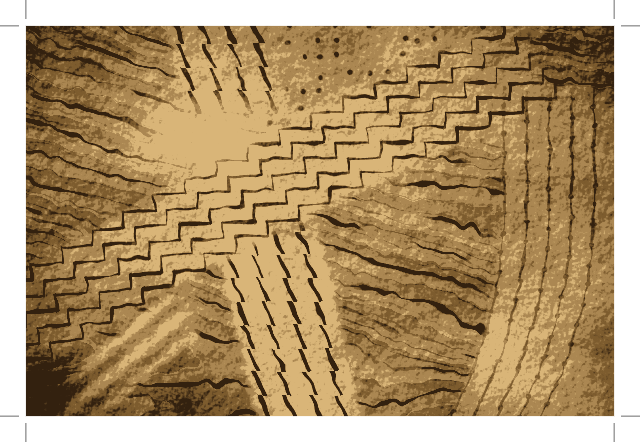
A WebGL 2 fragment shader for this texture:

```glsl
#version 300 es
precision highp float;
uniform vec2 u_resolution;
out vec4 fragColor;

const float ASPECT = 1.4463;
const vec2 FRAME_MIN = vec2(0.0584), FRAME_MAX = vec2(1.388, 0.9416);
const vec3 DARK = vec3(0.20, 0.13, 0.06), SHADE = vec3(0.49, 0.36, 0.18);
const vec3 EARTH = vec3(0.67, 0.53, 0.32), SAND = vec3(0.85, 0.71, 0.47);
const vec2 TREAD_START = vec2(0.058, 0.275), TREAD_DIR = vec2(0.8916, 0.4528);
const float TREAD_PITCH = 0.08, TREAD_ROW = 0.043, TREAD_STEP = 0.03;
const float RUT_GAP = 0.0584, ARC_GAP = 0.051, FURROW_GAP = 0.07;

float hash(vec2 p) {
    vec3 q = fract(p.xyx * 0.1031);
    q += dot(q, q.yzx + 33.33);
    return fract((q.x + q.y) * q.z);
}
float noise(vec2 p) {
    vec2 i = floor(p), f = fract(p);
    f = f * f * (3.0 - 2.0 * f);
    return mix(mix(hash(i), hash(i + vec2(1, 0)), f.x),
               mix(hash(i + vec2(0, 1)), hash(i + 1.0), f.x), f.y);
}
float fbm(vec2 p) {
    float sum = 0.0, amp = 0.5;
    for (int i = 0; i < 4; i++) {
        sum += amp * noise(p);
        p = mat2(1.6, 1.2, -1.2, 1.6) * p + 7.3;
        amp *= 0.55;
    }
    return sum;
}
float band(float x, float lo, float hi, float soft) {
    return smoothstep(lo - soft, lo + soft, x) * (1.0 - smoothstep(hi - soft, hi + soft, x));
}
float stroke(float d, float w) { return 1.0 - smoothstep(w - 0.0015, w + 0.0015, d); }
float blob(vec2 p, vec2 center, vec2 radius) {
    vec2 q = (p - center) / radius;
    return exp(-dot(q, q));
}

// Staggered rows of stepped edges; x runs along the track
float treadEdges(vec2 q, float wear) {
    float ink = 0.0, w = 0.001 + 0.0035 * wear;
    for (float row = -2.0; row < 2.5; row++) {
        float y = q.y - row * TREAD_ROW;
        float f = fract((q.x - 0.45 * q.y) / TREAD_PITCH + 0.37 * row);
        float run = abs(y - (0.5 - f) * TREAD_STEP);
        float rise = max(min(f, 1.0 - f) * TREAD_PITCH, abs(y) - 0.5 * TREAD_STEP);
        ink = max(ink, stroke(min(run, rise), w));
    }
    return ink;
}

float soilTone(vec2 p) {
    float wear = noise(p * 24.0 + 3.0);
    vec2 wob = 0.007 * (vec2(noise(p * 45.0), noise(p * 45.0 + 19.0)) - 0.5), w = p + wob;

    // Track coordinates and coverage
    vec2 q = w - TREAD_START;
    q = vec2(dot(q, TREAD_DIR), dot(q, vec2(-TREAD_DIR.y, TREAD_DIR.x)));
    q.y -= 0.026 * sin(2.22 * q.x);
    float tread = band(q.y, -0.105, 0.1, 0.016) * (1.0 - smoothstep(1.2, 1.38, q.x));
    float rutX = w.x - 0.399 - 0.23 * (FRAME_MAX.y - w.y);
    float rut = band(rutX, -0.025, 0.215, 0.012) * (1.0 - tread);
    float rutLow = rut * (1.0 - smoothstep(0.44, 0.53, p.y));
    float rutHigh = rut * smoothstep(0.72, 0.8, p.y);
    float bend = max(0.0, 0.53 - w.y) / 0.47;
    float arcX = w.x + 0.118 * bend * bend - 1.139;
    float arc = smoothstep(-0.012, 0.004, arcX) * (1.0 - smoothstep(0.74, 0.82, p.y));
    vec2 s = mat2(0.77, -0.64, 0.64, 0.77) * (p - vec2(0.28, 0.17));
    float side = band(s.y, -0.05, 0.065, 0.02) * band(s.x, -0.25, 0.19, 0.03) * (1.0 - tread);
    float bare = (1.0 - tread) * (1.0 - arc) * (1.0 - rutLow - rutHigh) * (1.0 - side);

    // Broad light, lit grain and darkened corners
    float glow = blob(p, vec2(0.46, 0.69), vec2(0.17, 0.13));
    float tone = 0.47 + 0.32 * (fbm(p * 9.0) - 0.48) + 0.24 * glow;
    tone += 0.11 * blob(p, vec2(0.68, 0.6), vec2(0.41));
    tone += 0.55 * (fbm(p * 52.0) - fbm(p * 52.0 + vec2(0.16, -0.2)));
    tone += 0.12 * (noise(p * 210.0) - 0.5);
    vec2 e = (2.0 * p - FRAME_MIN - FRAME_MAX) / (FRAME_MAX - FRAME_MIN);
    tone -= 0.17 * smoothstep(0.65, 1.75, dot(e, e)) + 0.06 * smoothstep(0.85, 1.0, abs(e.x));
    tone -= 0.2 * blob(p, FRAME_MIN, vec2(0.21)) + 0.1 * blob(p, vec2(0.42, 0.14), vec2(0.13));

    // Furrows fanning across bare ground
    float slope = mix(-0.12, 0.32, smoothstep(0.06, 0.22, p.y));
    slope = mix(slope, 0.17, smoothstep(0.42, 0.6, p.y) * step(0.6, p.x));
    float h = p.y + slope * (p.x - 0.93) + 0.035 * (noise(p * 9.0) - 0.5) + 2.0 * wob.y;
    float f = fract(h / FURROW_GAP) - 0.5;
    float upper = band(p.x, 0.58, 1.2, 0.05) * smoothstep(0.64, 0.74, p.y);
    float plain = bare * (1.0 - glow) * (1.0 - upper);
    float cut = smoothstep(0.25, 0.55, noise(p * vec2(8.0, 15.0) + 40.0));
    float rill = abs(fract(h / FURROW_GAP * 2.3) - 0.5) * FURROW_GAP / 2.3;
    tone -= plain * (0.06 + 0.15 * f + 0.2 * (1.0 - 0.5 * cut) * stroke(rill, 0.004 * wear));
    tone -= 0.5 * plain * cut * stroke(abs(f) * FURROW_GAP, 0.001 + 0.005 * wear);

    // Straight ruts with jagged grooves
    float jagX = rutX + 0.012 * (fract(w.y / 0.053) - 0.5);
    float rutId = clamp(round(jagX / RUT_GAP), 0.0, 3.0);
    float groove = stroke(abs(jagX - rutId * RUT_GAP), 0.002 + 0.005 * wear);
    tone += 0.17 * rutLow + 0.04 * rutHigh - groove * (0.72 * rutLow + 0.52 * rutHigh);

    // Curved track with dotted grooves, then the lower left streaks
    float arcId = clamp(round(arcX / ARC_GAP), 0.0, 4.0), arcD = abs(arcX - arcId * ARC_GAP);
    float dotY = (fract(w.y / 0.045 + 0.4 * arcId) - 0.5) * 0.045;
    tone += arc * (0.02 + 0.17 * blob(p, vec2(1.18, 0.17), vec2(0.17)));
    tone -= arc * 0.27 * max(stroke(arcD, 0.001 + 0.003 * wear), stroke(length(vec2(arcD, dotY)), 0.006));
    tone += side * (0.1 + 0.15 * sin(s.y * 120.0 + 1.0)) * smoothstep(0.08, 0.25, p.x);

    // Diagonal tread
    tone += tread * (0.02 + 0.09 * band(q.x, 0.25, 1.05, 0.2));
    tone -= tread * treadEdges(q, wear) * mix(0.42, 0.62, wear);

    // Scattered pits
    vec2 id = floor(p * 27.0), pit = fract(p * 27.0) - 0.3 - 0.4 * vec2(hash(id), hash(id + 9.0));
    float pitD = length(pit + 0.3 * (wear - 0.5));
    return tone - 0.38 * upper * bare * step(0.45, hash(id + 4.0)) * (1.0 - smoothstep(0.1, 0.22, pitD));
}

void main() {
    vec2 p = gl_FragCoord.xy / u_resolution * vec2(ASPECT, 1.0);
    float aa = 1.0 / u_resolution.y, t = soilTone(p);
    vec3 soil = mix(DARK, SHADE, smoothstep(0.14, 0.32, t));
    soil = mix(soil, EARTH, smoothstep(0.36, 0.48, t));
    soil = mix(soil, SAND, smoothstep(0.55, 0.66, t));
    // White margin with corner marks
    vec2 edge = min(abs(p - FRAME_MIN), abs(p - FRAME_MAX)), rim = min(p, vec2(ASPECT, 1.0) - p);
    vec2 marks = (1.0 - smoothstep(0.0005, 0.0005 + aa, edge)) * step(rim.yx, vec2(0.043));
    vec2 inset = min(p - FRAME_MIN, FRAME_MAX - p);
    float inside = smoothstep(-0.5 * aa, 0.5 * aa, min(inset.x, inset.y));
    fragColor = vec4(mix(vec3(1.0 - 0.38 * max(marks.x, marks.y)), soil, inside), 1.0);
}
```
